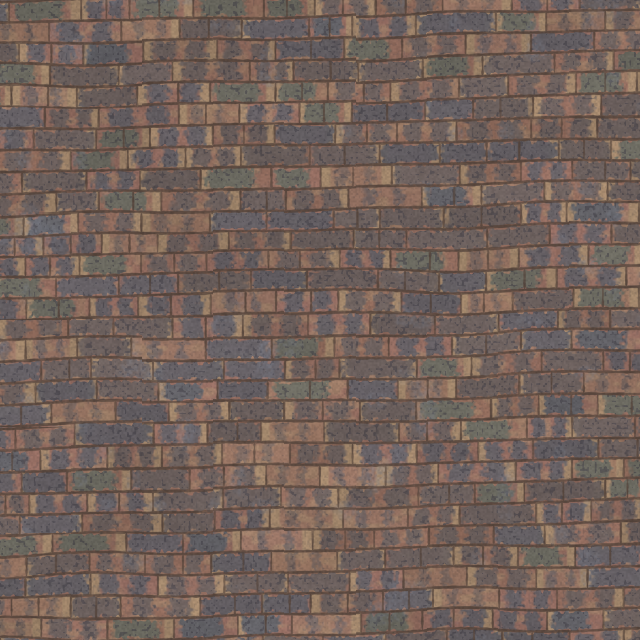
Write a three.js fragment shader that draws this texture.

```glsl
// Weathered brick wall: thin dark joints, clay bricks with smoky blotches and pale ends.
#define ROWS 30.0
#define COLUMNS 10.3
#define ROW_RISE 0.55
#define ROW_WANDER 0.3
#define BED_HALF 0.0017
#define HEAD_HALF 0.0012
#define SOFTNESS 0.0016
#define WIDTH_JITTER 0.34
#define SPLIT_CHANCE 0.32
#define GRAIN 0.13

varying vec2 vUv;

const vec3 CLAY = vec3(0.55, 0.41, 0.35);
const vec3 ROSE = vec3(0.57, 0.42, 0.38);
const vec3 SAND = vec3(0.63, 0.53, 0.42);
const vec3 SMOKE = vec3(0.40, 0.365, 0.36);
const vec3 SLATE = vec3(0.35, 0.36, 0.40);
const vec3 MOSS = vec3(0.40, 0.405, 0.37);
const vec3 MORTAR = vec3(0.33, 0.265, 0.23);

float hash(vec2 p) {
  vec3 q = fract(vec3(p.xyx) * 0.1031);
  q += dot(q, q.yzx + 33.33);
  return fract((q.x + q.y) * q.z);
}

float noise(vec2 p) {
  vec2 i = floor(p);
  vec2 f = fract(p);
  f = f * f * (3.0 - 2.0 * f);
  return mix(mix(hash(i), hash(i + vec2(1.0, 0.0)), f.x),
             mix(hash(i + vec2(0.0, 1.0)), hash(i + 1.0), f.x), f.y);
}

// Soft band around a centre, 1 inside.
float band(float x, float centre, float halfWidth) {
  return 1.0 - smoothstep(halfWidth - 0.05, halfWidth + 0.05, abs(x - centre));
}

// Jittered position of the head joint at the left of a brick.
float headJoint(float column, float row) {
  return column + (hash(vec2(column + 71.0, row + 13.0)) - 0.5) * WIDTH_JITTER;
}

float jointMask(float distanceToJoint, float halfWidth) {
  return 1.0 - smoothstep(halfWidth - SOFTNESS * 0.5, halfWidth + SOFTNESS, distanceToJoint);
}

// Fired face of one brick; p runs 0 to 1 over it.
vec3 brickFace(vec2 p, vec2 id, vec2 uv) {
  float kind = hash(id + 5.3);
  float tint = hash(id + 19.7);
  vec2 warp = vec2(noise(uv * 190.0), noise(uv * 190.0 + 40.0)) - 0.5;
  vec2 q = p + warp * vec2(0.13, 0.32);
  vec3 face = mix(CLAY, ROSE, tint);
  face = mix(face, SAND, 0.45 * smoothstep(0.45, 0.85, noise(uv * vec2(55.0, 90.0))));

  // Pale sandy ends
  float leftEnd = step(0.55, hash(id + 31.1)) * (1.0 - smoothstep(0.11, 0.16, p.x));
  float rightEnd = step(0.5, hash(id + 47.9)) * smoothstep(0.83, 0.88, p.x);
  face = mix(face, SAND, 0.85 * max(leftEnd, rightEnd));

  // Smoky blotches: full, paired, mossy, or small spots
  float blotch;
  vec3 stain = mix(SMOKE, SLATE, 0.65 * step(0.62, tint));
  if (kind < 0.36) {
    blotch = band(q.x, 0.5, 0.47) * 0.9;
  } else if (kind < 0.72) {
    blotch = max(band(q.x, 0.28, 0.15), band(q.x, 0.73, 0.14)) * 0.88;
  } else if (kind < 0.87) {
    blotch = band(q.x, 0.42, 0.33) * 0.92;
    stain = mix(MOSS, SLATE, 0.8 * step(0.8, tint));
  } else {
    blotch = max(band(q.x, 0.3, 0.08), band(q.x, 0.68, 0.06)) * 0.6;
    face = mix(face, SAND, 0.25);
  }
  blotch *= band(q.y, 0.5, 0.43);
  face = mix(face, stain, blotch);

  // Dark pits within the stains, and pale bluish flecks
  float pits = smoothstep(0.66, 0.86, noise(uv * 260.0 + 9.0));
  face = mix(face, vec3(0.25, 0.24, 0.27), pits * (0.12 + 0.42 * blotch));
  float bloom = smoothstep(0.76, 0.9, noise(uv * 24.0 + 60.0));
  face = mix(face, vec3(0.45, 0.47, 0.52), 0.4 * bloom * noise(uv * 230.0));
  return face * (0.95 + 0.1 * hash(id + 83.0));
}

void main() {
  vec2 uv = vUv;

  // Courses climb gently and wander, with small uneven steps
  float course = uv.y * ROWS - uv.x * ROW_RISE;
  course += ROW_WANDER * (noise(uv * vec2(7.0, 9.0)) - 0.5);
  course += 0.12 * (hash(floor(uv * vec2(9.0, 6.0) + 3.0)) - 0.5);
  float row = floor(course) + 2.0;
  float y = fract(course);

  // Staggered bricks of uneven length
  float x = uv.x * COLUMNS + 0.5 * mod(row, 2.0) + 0.45 * hash(vec2(row, 8.0)) + 2.0;
  float column = floor(x);
  if (x < headJoint(column, row)) column -= 1.0;
  else if (x >= headJoint(column + 1.0, row)) column += 1.0;
  float left = headJoint(column, row);
  float right = headJoint(column + 1.0, row);
  vec2 id = vec2(column, row);

  // Joint distances in canvas units
  float bed = min(y, 1.0 - y) / ROWS;
  float head = min(x - left, right - x) / COLUMNS;
  float middle = mix(left, right, 0.44 + 0.14 * hash(id + 3.0));
  if (hash(id + 61.0) < SPLIT_CHANCE) head = min(head, abs(x - middle) / COLUMNS);

  // Worn joints vary in width and strength
  float wear = noise(uv * 60.0 + 20.0);
  float ragged = 0.0012 * (noise(uv * 150.0) - 0.5);
  float bedMask = jointMask(bed + ragged, BED_HALF) * (0.65 + 0.35 * wear);
  float headMask = jointMask(head + ragged, HEAD_HALF) * (0.55 + 0.4 * wear);

  vec3 colour = brickFace(vec2((x - left) / (right - left), y), id, uv);
  colour = mix(colour, MORTAR, max(bedMask, headMask));
  colour *= 1.0 + GRAIN * (noise(uv * 340.0 + 5.0) - 0.5);
  colour *= 0.97 + 0.06 * noise(uv * 5.0);
  gl_FragColor = vec4(colour, 1.0);
}
```
